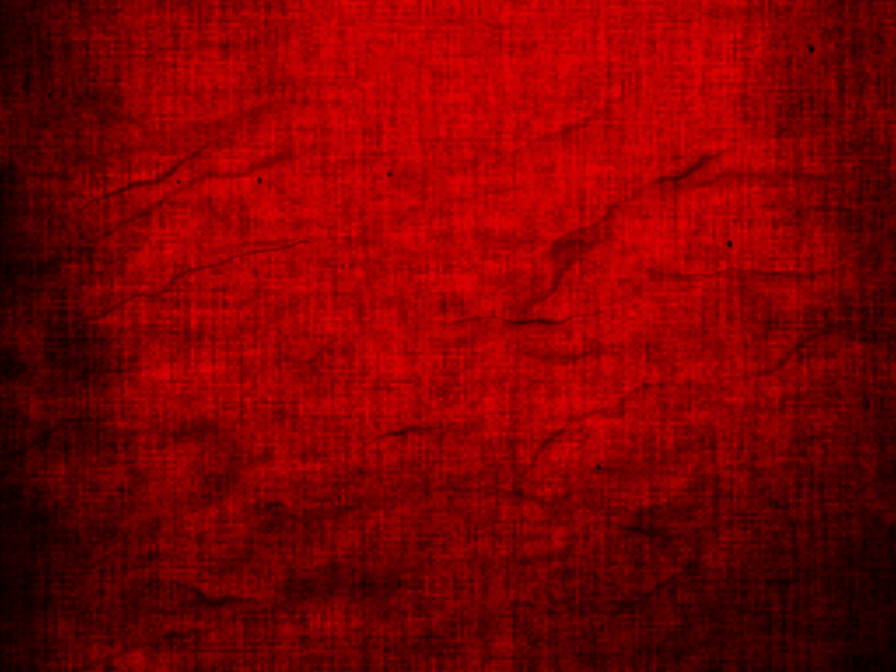
Reproduce this texture procedurally as a Shadertoy shader.

```glsl
// Crumpled red linen, lit from the top and fading to black at the worn edges.
// Layers: uneven light, cloth relief with small crumples, scattered broken
// creases, a crossed thread weave with blotchy wear, and a few dark specks.

#define CLOTH_RED   vec3(1.0, 0.003, 0.009)
#define PEAK_LIGHT  0.735
#define THREADS     192.0
#define WEAVE_DEPTH 0.50
#define WEAR_DEPTH  0.50
#define RELIEF      0.95
#define CRUMPLE     0.30
#define CREASES     40
#define CREASE_DARK 0.60
#define SLOPE       0.27
#define SPECKS      7

float hash(vec2 p) {
    return fract(sin(dot(p, vec2(127.1, 311.7))) * 43758.5453);
}

float noise(vec2 p) {
    vec2 i = floor(p), f = fract(p);
    f = f * f * (3.0 - 2.0 * f);
    return mix(mix(hash(i), hash(i + vec2(1, 0)), f.x),
               mix(hash(i + vec2(0, 1)), hash(i + vec2(1, 1)), f.x), f.y);
}

float fbm(vec2 p) {
    float sum = 0.0, amp = 0.5;
    for (int i = 0; i < 5; i++) {
        sum += amp * noise(p);
        p = mat2(1.6, 1.2, -1.2, 1.6) * p + 7.3;
        amp *= 0.5;
    }
    return sum;
}

vec2 rotate(vec2 p, float a) {
    float c = cos(a), s = sin(a);
    return vec2(c * p.x + s * p.y, c * p.y - s * p.x);
}

// Bright upper middle, dark ragged sides and a heavy lower right corner
float lighting(vec2 uv, float ragged) {
    vec2 q = uv + 0.22 * (ragged - 0.5);
    float left = mix(0.20, 1.0, smoothstep(-0.04, 0.15, q.x));
    float right = mix(0.50, 1.0, smoothstep(-0.04, 0.20, 1.0 - q.x));
    float bottom = mix(0.62, 1.0, smoothstep(-0.12, 0.48, q.y));
    float corner = 1.0 - 0.58 * smoothstep(0.55, 0.05, length((q - vec2(1.0, 0.0)) * vec2(1.0, 1.15)));
    float topFade = 1.0 - 0.32 * smoothstep(0.45, 0.0, q.x) * smoothstep(0.75, 1.05, q.y);
    float falloff = 1.0 - 0.24 * smoothstep(0.1, 0.75, length(uv - vec2(0.56, 0.84)));
    return PEAK_LIGHT * left * right * bottom * corner * topFade * falloff;
}

// Height of the soft folds, stretched along the crease direction
float folds(vec2 p) {
    return fbm(rotate(p, SLOPE) * vec2(6.0, 13.0));
}

// Thin winding valleys where the noise crosses its middle
float crumples(vec2 p) {
    vec2 q = rotate(p, SLOPE + 0.1) * vec2(3.5, 10.0);
    float valley = abs(noise(q) + 0.3 * noise(q * 2.3) - 0.65);
    return smoothstep(0.09, 0.0, valley) * smoothstep(0.40, 0.65, noise(p * 6.0 + 50.0));
}

// x: shadow of all creases, y: thin light along their upper lip
vec2 creases(vec2 p) {
    vec2 total = vec2(0.0);
    for (int i = 0; i < CREASES; i++) {
        float k = float(i);
        vec2 centre = vec2(1.36 * fract(k * 0.618 + 0.13),
                           0.84 * (k + hash(vec2(k, 1.0))) / float(CREASES));
        float halfLength = mix(0.05, 0.24, pow(hash(vec2(k, 2.0)), 1.4));
        float angle = SLOPE + 0.7 * (hash(vec2(k, 3.0)) - 0.5);
        vec2 q = rotate(p - centre, angle);
        q.y += (hash(vec2(k, 4.0)) - 0.5) * 2.0 * q.x * q.x;
        float taper = smoothstep(1.0, 0.1, abs(q.x) / halfLength);
        float broken = smoothstep(0.1, 0.75, noise(vec2(q.x * 20.0, k * 5.0)));
        float strength = taper * mix(0.3, 1.0, broken) * mix(0.2, 1.0, hash(vec2(k, 5.0)));
        float width = mix(0.002, 0.0055, taper * broken);
        float core = exp(-q.y * q.y / (width * width));
        float shade = exp(-abs(q.y) / 0.016) * smoothstep(0.006, -0.006, q.y);
        float lip = exp(-pow((q.y - 0.012) / 0.008, 2.0));
        total += strength * vec2(0.75 * core + 0.4 * shade, lip);
    }
    return min(total, 1.0);
}

// Crossed threads with irregular length and thickness, around zero
float weave(vec2 p) {
    float warp = noise(p * vec2(THREADS, 15.0)) + 0.6 * noise(p * vec2(THREADS, 60.0));
    float weft = noise(p * vec2(12.0, THREADS) + 31.0) + 0.6 * noise(p * vec2(55.0, THREADS));
    float fuzz = noise(p * THREADS + 9.0);
    return 0.56 * warp + 0.40 * weft + 0.55 * fuzz - 1.043;
}

float specks(vec2 p) {
    float dark = 0.0;
    for (int i = 0; i < SPECKS; i++) {
        float k = float(i);
        vec2 centre = vec2(1.33 * fract(k * 0.618 + 0.2), mix(0.25, 1.0, hash(vec2(k, 8.0))));
        float radius = mix(0.002, 0.007, pow(hash(vec2(k, 9.0)), 2.0));
        float d = length((p - centre) * vec2(1.0, 0.8)) - radius;
        dark = max(dark, smoothstep(0.003, -0.002, d));
    }
    return dark;
}

void mainImage(out vec4 fragColor, in vec2 fragCoord) {
    vec2 uv = fragCoord / iResolution.xy;
    vec2 p = fragCoord / iResolution.y;
    vec2 wobble = vec2(fbm(p * 9.0), fbm(p * 9.0 + 40.0)) - 0.5;
    vec2 bent = p + 0.08 * wobble;
    float tone = lighting(uv, fbm(p * 6.0 + 3.0));
    float dimness = 1.0 - clamp(tone / PEAK_LIGHT, 0.0, 1.0);

    // Folds, crumples and creases, calmer towards the top
    float calm = mix(1.0, 0.5, smoothstep(0.6, 0.95, uv.y));
    float slope = folds(bent) - folds(bent + vec2(-0.005, 0.014));
    tone *= 1.0 + RELIEF * calm * slope * (0.7 + dimness);
    tone *= 1.0 - CRUMPLE * calm * crumples(bent);
    vec2 crease = creases(bent);
    tone *= (1.0 - CREASE_DARK * crease.x) * (1.0 + 0.08 * crease.y);

    // Threads and wear, both stronger where the cloth is dim
    float blotch = fbm(p * vec2(30.0, 40.0) + 15.0) - 0.48;
    tone *= 1.0 + WEAR_DEPTH * blotch * (0.4 + 1.6 * dimness);
    tone *= 1.0 + WEAVE_DEPTH * weave(p) * (0.75 + 1.7 * dimness - blotch);
    tone *= 1.0 - 0.85 * specks(p + 0.02 * wobble);

    fragColor = vec4(CLOTH_RED * clamp(tone, 0.0, 0.86), 1.0);
}
```
